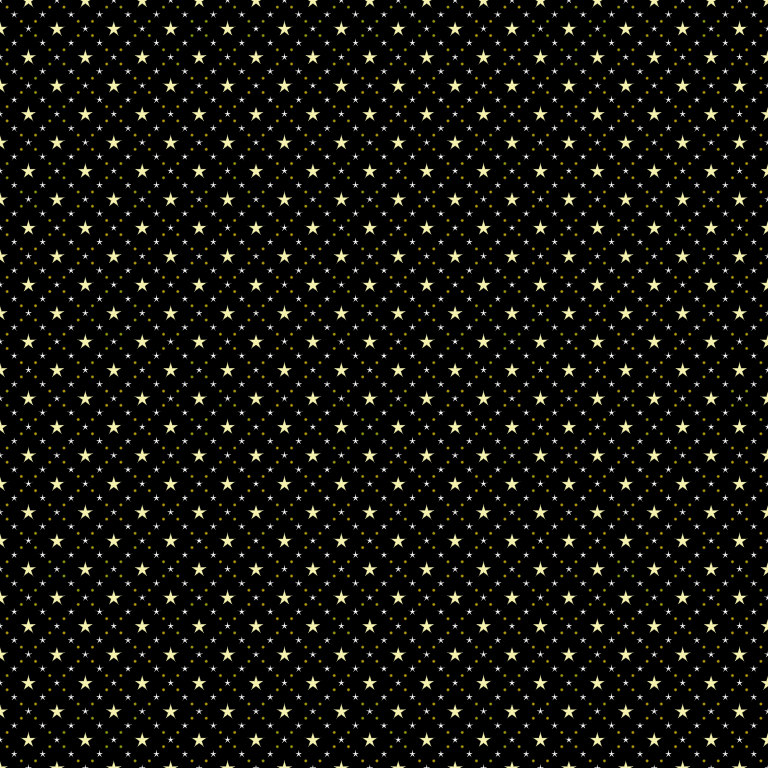
Write a Shadertoy shader that draws this pattern.

```glsl
const float REPEATS = 13.5;        // cells across and down
const float BIG_RADIUS = 0.130;    // sizes in cell units
const float SMALL_RADIUS = 0.052;
const float DOT_RADIUS = 0.025;
const float DOT_OFFSET = 0.125;
const float TINT_SCALE = 0.73;
const float EDGE_PIXELS = 0.75;
const vec3 BACKGROUND = vec3(0.0);
const vec3 CREAM = vec3(0.96, 0.95, 0.69);
const vec3 WHITE = vec3(0.98);
const vec3 GOLD = vec3(0.74, 0.64, 0.04);
const vec3 OLIVE = vec3(0.56, 0.62, 0.06);
const float TAU = 6.2831853;

// Gradient noise, roughly -0.7 to 0.7
vec2 gradientAt(vec2 cell) {
    float h = fract(sin(dot(cell, vec2(127.1, 311.7))) * 43758.5);
    return vec2(cos(TAU * h), sin(TAU * h));
}

float gradientNoise(vec2 p) {
    vec2 i = floor(p), f = p - i;
    vec2 u = f * f * (3.0 - 2.0 * f);
    vec2 e = vec2(1.0, 0.0);
    float low = mix(dot(gradientAt(i), f), dot(gradientAt(i + e), f - e), u.x);
    float high = mix(dot(gradientAt(i + e.yx), f - e.yx),
                     dot(gradientAt(i + 1.0), f - 1.0), u.x);
    return mix(low, high, u.y);
}

// Offset from the nearest point of a half-step staggered lattice
vec2 staggered(vec2 p) {
    vec2 a = fract(p + 0.5) - 0.5;
    vec2 b = fract(p) - 0.5;
    return dot(a, a) < dot(b, b) ? a : b;
}

// Five-pointed star, point up, centred on its bounding box
float starDistance(vec2 p, float radius) {
    p.y += 0.095 * radius;
    float sector = TAU / 5.0;
    float angle = abs(mod(atan(p.x, p.y) + 0.5 * sector, sector) - 0.5 * sector);
    vec2 q = length(p) * vec2(sin(angle), cos(angle));
    vec2 edgeNormal = vec2(cos(TAU / 20.0), sin(TAU / 20.0));
    return dot(q - vec2(0.0, radius), edgeNormal);
}

float coverage(float distance, float edge) {
    return 1.0 - smoothstep(-edge, edge, distance);
}

void mainImage(out vec4 fragColor, in vec2 fragCoord) {
    vec2 p = fragCoord / iResolution.y * REPEATS;
    float edge = EDGE_PIXELS * REPEATS / iResolution.y;

    // Offsets from big stars, small stars between them, and quarter points
    vec2 big = staggered(p);
    vec2 between = staggered(p + vec2(0.5, 0.0));
    vec2 quarter = (fract(p * 2.0) - 0.5) * 0.5;

    // Four dots around each in-between star, slightly varied in tint
    vec2 dotOffset = abs(between) - DOT_OFFSET;
    vec2 dotCentre = p - between + sign(between) * DOT_OFFSET;
    float tint = smoothstep(-0.1, 0.6, gradientNoise(dotCentre * TINT_SCALE));
    float dotLength = length(dotOffset);
    float shade = mix(1.0, 0.8, smoothstep(0.0, DOT_RADIUS, dotLength));
    vec3 dotColor = mix(GOLD, OLIVE, tint) * shade;

    float smallStars = min(starDistance(between, SMALL_RADIUS),
                           starDistance(quarter, SMALL_RADIUS));

    // Layers
    vec3 color = BACKGROUND;
    color = mix(color, dotColor, coverage(dotLength - DOT_RADIUS, edge));
    color = mix(color, WHITE, coverage(smallStars, edge));
    color = mix(color, CREAM, coverage(starDistance(big, BIG_RADIUS), edge));
    fragColor = vec4(color, 1.0);
}
```
